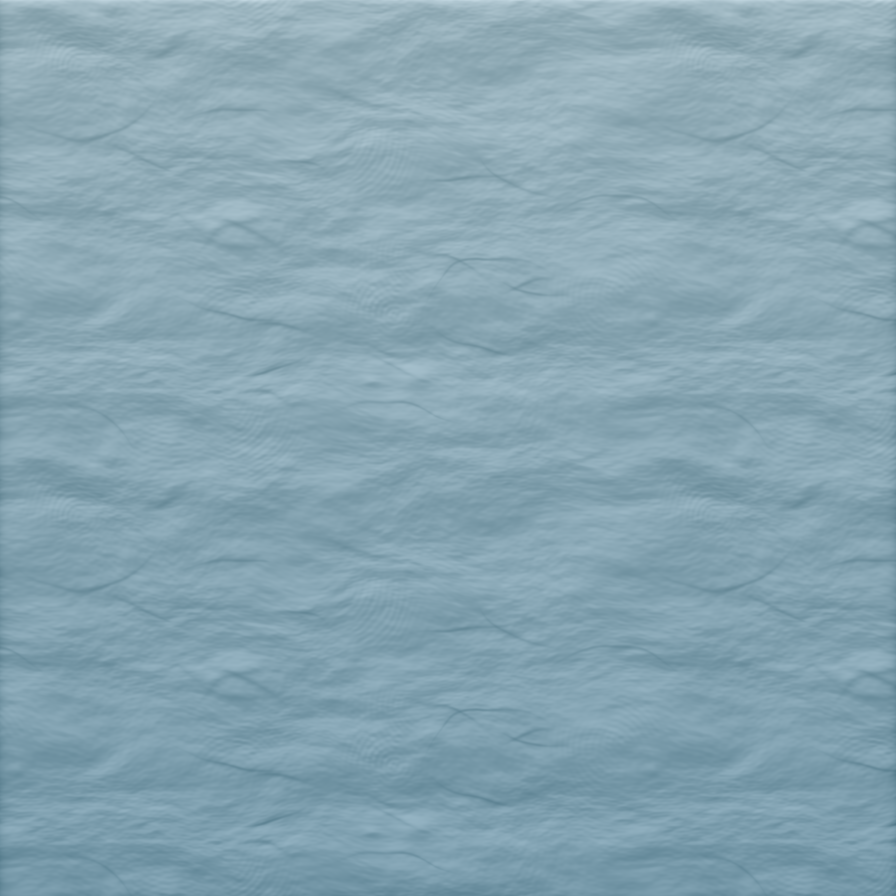
This texture is drawn by a three.js fragment shader. Its source:

```glsl
// Blue-grey hand-pressed clay, repeating about 1.4 times across and twice down.
// A periodic height field (lumps, torn lips, bumps, finger ridges) is lit from
// above, then laid over a vertical colour fade with a thin bevelled border.

#define TILE vec2(0.709, 0.503)
#define LUMP_CELLS vec2(5.0, 7.0)
#define LUMP_HEIGHT 0.0065
#define LIP_COUNT 26
#define BUMP_COUNT 12
#define PRINT_COUNT 9
#define RIDGE_SPACING 0.0068
#define RELIEF 0.42
#define LIGHT_DIR vec2(0.33, 0.944)
#define TOP_COLOR vec3(0.590, 0.692, 0.733)
#define BOTTOM_COLOR vec3(0.470, 0.606, 0.670)
#define SHADE_TINT vec3(1.0, 0.88, 0.87)

varying vec2 vUv;

vec2 hash2(vec2 p) {
  vec2 k = vec2(dot(p, vec2(127.1, 311.7)), dot(p, vec2(269.5, 183.3)));
  return fract(sin(k) * 43758.5453);
}

float cornerSlope(vec2 cell, vec2 offset, vec2 cells) {
  return dot(hash2(mod(cell, cells) + cells) * 2.0 - 1.0, offset);
}

// Gradient noise that wraps over the unit tile
float noise(vec2 t, vec2 cells) {
  vec2 p = t * cells;
  vec2 i = floor(p), f = p - i;
  vec2 s = f * f * f * (f * (f * 6.0 - 15.0) + 10.0);
  vec2 r = vec2(1.0, 0.0);
  float a = cornerSlope(i, f, cells);
  float b = cornerSlope(i + r.xy, f - r.xy, cells);
  float c = cornerSlope(i + r.yx, f - r.yx, cells);
  float d = cornerSlope(i + r.xx, f - r.xx, cells);
  return mix(mix(a, b, s.x), mix(c, d, s.x), s.y);
}

// Canvas-unit offset from the nearest copy of a scattered centre
vec2 fromCentre(vec2 t, vec2 centre) {
  return (fract(t - centre + 0.5) - 0.5) * TILE;
}

float lumps(vec2 t) {
  float sum = 0.0, amp = LUMP_HEIGHT;
  vec2 cells = LUMP_CELLS;
  for (int i = 0; i < 5; i++) {
    sum += amp * noise(t, cells);
    cells *= 2.0;
    amp *= 0.43;
  }
  return sum;
}

// Curved steps, from narrow tears to wide shaded dents
float lips(vec2 t, float wobble) {
  float sum = 0.0;
  for (int i = 0; i < LIP_COUNT; i++) {
    float id = float(i);
    vec2 shape = hash2(vec2(id, 7.3)), pose = hash2(vec2(id, 19.1));
    vec2 l = fromCentre(t, hash2(vec2(id, 3.7)));
    float angle = 0.2 + (pose.x - 0.5) * 1.1;
    float c = cos(angle), s = sin(angle);
    l = vec2(c * l.x + s * l.y, c * l.y - s * l.x);
    float width = mix(0.0018, 0.009, shape.x * shape.x);
    float len = mix(0.016, 0.052, shape.y);
    float d = l.y + (pose.y - 0.5) * 14.0 * l.x * l.x + wobble;
    float fade = exp(-l.x * l.x / (len * len) - abs(d) / 0.018);
    sum -= 0.32 * width * fade * d / sqrt(d * d + width * width);
  }
  return sum;
}

float bumps(vec2 t) {
  float sum = 0.0;
  for (int i = 0; i < BUMP_COUNT; i++) {
    float id = float(i);
    float radius = mix(0.004, 0.013, hash2(vec2(id, 31.7)).x);
    vec2 l = fromCentre(t, hash2(vec2(id, 43.9))) / radius;
    l.x *= 0.65;
    sum += 0.16 * radius * exp(-dot(l, l));
  }
  return sum;
}

// Patches of fine concentric finger ridges
float prints(vec2 t, float wobble) {
  float sum = 0.0;
  for (int i = 0; i < PRINT_COUNT; i++) {
    float id = float(i);
    vec2 l = fromCentre(t, hash2(vec2(id, 57.3)));
    vec2 whorl = (hash2(vec2(id, 71.9)) - 0.5) * 0.14;
    float phase = (length(l - whorl) + wobble * 0.6) / RIDGE_SPACING;
    sum += 0.00006 * sin(6.2832 * phase) * exp(-dot(l, l) / 0.0014);
  }
  return sum;
}

float height(vec2 p) {
  vec2 t = p / TILE;
  vec2 warp = vec2(noise(t, vec2(4.0)), noise(t + 0.37, vec2(5.0)));
  float wobble = 0.012 * noise(t, vec2(15.0, 11.0));
  return lumps(t + 0.05 * warp) + lips(t, wobble) + bumps(t) + prints(t, wobble);
}

void main() {
  vec2 p = vec2(vUv.x, 1.0 - vUv.y);
  float e = 0.001;
  float slope = (height(p + LIGHT_DIR * e) - height(p - LIGHT_DIR * e)) / (2.0 * e);
  float shade = RELIEF * slope;
  shade /= 1.0 + 3.0 * abs(shade);
  shade += 0.035 * noise(p / TILE, vec2(4.0, 5.0));

  // Bevelled border: bright top, darker sides and foot
  float side = min(p.x, 1.0 - p.x);
  shade += 0.12 * exp(-p.y / 0.003) - 0.07 * exp(-side / 0.005);
  shade -= 0.06 * exp(-vUv.y / 0.005);

  vec3 color = mix(TOP_COLOR, BOTTOM_COLOR, p.y) + shade * SHADE_TINT;
  gl_FragColor = vec4(color, 1.0);
}
```
